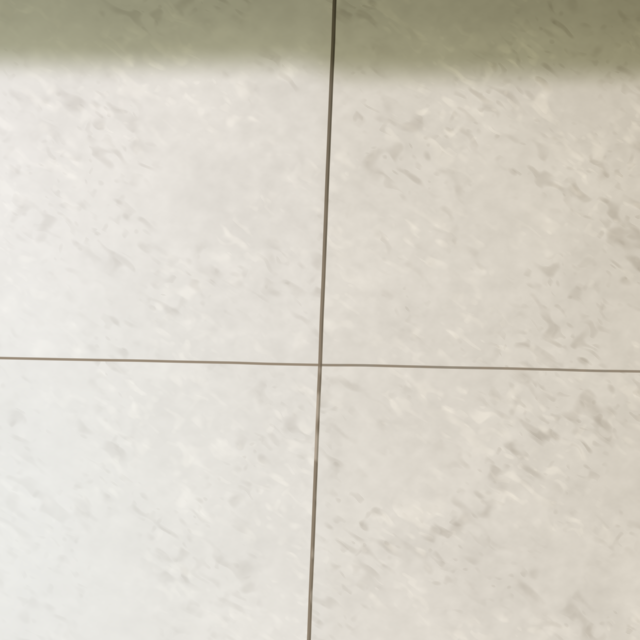
Give the GLSL for this texture, as a Shadertoy shader.

```glsl
// Four pale stone floor tiles meeting at one slightly skewed cross of thin joints.
// Layered value noise gives the mottling and short slanted flecks; smooth gradients
// give the light falling from the left and an olive shadow band along the top.

#define CROSSING vec2(0.5, 0.430)
#define JOINT_SLOPE vec2(0.040, -0.0208)
#define JOINT_WIDTH vec2(0.0060, 0.0038)
#define LIT_STONE vec3(0.928, 0.914, 0.895)
#define DIM_STONE vec3(0.800, 0.766, 0.700)
#define SHADE_TINT vec3(0.705, 0.710, 0.610)
#define GROUT vec3(0.550, 0.490, 0.415)
#define GRIME vec3(0.310, 0.280, 0.220)
#define MOTTLE 0.050
#define GRAIN 0.050
#define FLECK 0.075

float hash(vec2 p) {
    vec3 q = fract(vec3(p.xyx) * 0.1031);
    q += dot(q, q.yzx + 33.33);
    return fract((q.x + q.y) * q.z);
}

float noise(vec2 p) {
    vec2 cell = floor(p);
    vec2 f = fract(p);
    f = f * f * (3.0 - 2.0 * f);
    return mix(mix(hash(cell), hash(cell + vec2(1, 0)), f.x),
               mix(hash(cell + vec2(0, 1)), hash(cell + vec2(1, 1)), f.x), f.y);
}

float fbm(vec2 p) {
    float sum = 0.0;
    float gain = 0.5;
    for (int i = 0; i < 4; i++) {
        sum += gain * noise(p);
        p = mat2(1.6, 1.2, -1.2, 1.6) * p + 17.3;
        gain *= 0.5;
    }
    return sum;
}

// Sparse short marks in clusters, all slanting down to the right
float flecks(vec2 p, float seed) {
    vec2 bend = vec2(noise(p * 40.0 + seed), noise(p * 40.0 + seed + 9.0)) - 0.5;
    vec2 s = p + 0.012 * bend;
    vec2 q = vec2(0.82 * s.x - 0.57 * s.y, 0.57 * s.x + 0.82 * s.y);
    float marks = smoothstep(0.60, 0.95, noise(q * vec2(42.0, 85.0) + seed));
    float fine = smoothstep(0.65, 0.97, noise(q * vec2(80.0, 140.0) + seed * 2.0));
    float cluster = smoothstep(0.36, 0.66, fbm(p * 11.0 + seed));
    return (marks + 0.6 * fine) * cluster;
}

// Coverage of a joint from its signed distance, softened by about one pixel
float jointMask(float d, float width, float pixel) {
    float soft = max(pixel, 0.0014);
    return 1.0 - smoothstep(-soft, soft, abs(d) - 0.5 * width);
}

// Light fades to the right and towards the upper right corner
vec3 stoneLight(vec2 uv) {
    float dimming = -0.04 + 0.62 * uv.x + 0.26 * uv.x * uv.y
                  + 0.08 * smoothstep(0.5, 1.0, uv.y);
    dimming += 0.09 * smoothstep(0.48, 0.53, uv.x);
    vec3 color = mix(LIT_STONE, DIM_STONE, clamp(dimming, 0.0, 1.0));
    float coolCorner = smoothstep(0.75, 0.0, length(uv - vec2(0.0, 0.15)));
    return color + coolCorner * vec3(-0.008, 0.006, 0.008);
}

void mainImage(out vec4 fragColor, in vec2 fragCoord) {
    vec2 uv = fragCoord / iResolution.xy;
    float pixel = 1.0 / min(iResolution.x, iResolution.y);

    // Signed distances to the two joints, with a faint waver
    vec2 rel = uv - CROSSING;
    vec2 joint = rel - JOINT_SLOPE * rel.yx;
    joint += 0.0012 * (vec2(noise(uv.yx * 14.0), noise(uv * 14.0 + 5.0)) - 0.5);
    vec2 side = step(0.0, joint);

    // Stone surface; each tile gets its own piece of noise
    vec2 p = uv + 7.0 * side + 3.0;
    float contrast = mix(0.40, 1.0, smoothstep(0.0, 0.8, uv.x + 0.35 * uv.y));
    vec3 color = stoneLight(uv);
    color += MOTTLE * contrast * (fbm(p * vec2(12.0, 14.0)) - 0.47);
    color += GRAIN * contrast * (fbm(p * vec2(55.0, 65.0)) - 0.47);
    color -= FLECK * contrast * flecks(p, 11.0) * vec3(0.90, 0.95, 1.0);
    color += 0.55 * FLECK * contrast * flecks(p, 47.0) * vec3(1.0, 0.96, 0.84);

    // Grout: darker towards the top, worn and blotchy below the crossing
    vec2 mask = vec2(jointMask(joint.x, JOINT_WIDTH.x, pixel),
                     jointMask(joint.y, JOINT_WIDTH.y, pixel));
    float wear = noise(uv * vec2(90.0, 45.0));
    float rightRim = smoothstep(-0.001, 0.002, joint.x);
    float grimeX = 0.12 + 0.50 * smoothstep(0.45, 0.95, uv.y)
                 + 0.45 * rightRim * (0.4 + wear);
    float grimeY = 0.05 + side.x * 0.50 * wear;
    vec3 groutX = mix(GROUT, GRIME, clamp(grimeX, 0.0, 1.0));
    groutX += (1.0 - side.y) * 0.16 * smoothstep(0.55, 0.9, wear);
    vec3 groutY = mix(GROUT + 0.03, GRIME, grimeY);
    color = mix(color, groutY, mask.y * (0.92 - 0.25 * wear * side.x));
    color = mix(color, groutX, mask.x * 0.92);

    // Soft shadow band, reaching a little lower on the right tile
    float edge = mix(0.902, 0.884, smoothstep(0.45, 0.56, uv.x));
    edge += 0.008 * (noise(uv * vec2(9.0, 3.0)) - 0.5);
    float shade = smoothstep(edge - 0.034, edge + 0.030, uv.y);
    shade = 0.88 * shade + 0.12 * smoothstep(edge - 0.08, 1.0, uv.y);
    color *= mix(vec3(1.0), SHADE_TINT, shade);
    color *= 1.0 - 0.07 * smoothstep(0.90, 1.0, uv.y);

    fragColor = vec4(clamp(color, 0.0, 1.0), 1.0);
}
```
